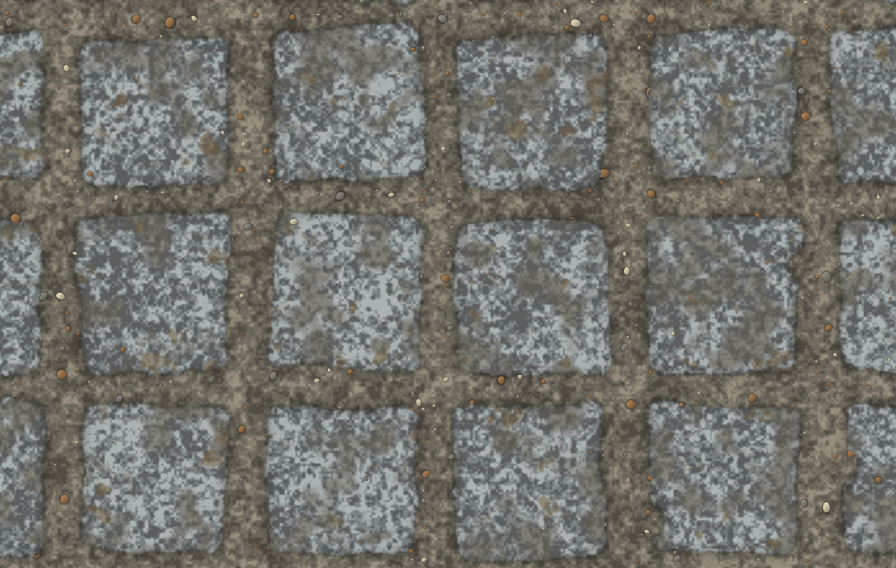
A Shadertoy shader for this texture:

```glsl
// Layout, in canvas heights
const vec2 PITCH = vec2(0.3335, 0.3275);
const vec2 FIRST_CENTRE = vec2(0.272, 0.156);
const vec2 HALF_SIZE = vec2(0.129, 0.132);
const float CORNER = 0.022;
const float SHIFT = 0.008;
const float SIZE_SPREAD = 0.006;
const float TILT = 0.045;
const float EDGE_WOBBLE = 0.014;
const float CHIP_CHANCE = 0.4;
const float GRAIN_SCALE = 105.0;

// Colours
const vec3 STONE_DARK = vec3(0.36, 0.37, 0.37);
const vec3 STONE_MID = vec3(0.49, 0.515, 0.52);
const vec3 STONE_LIGHT = vec3(0.67, 0.70, 0.70);
const vec3 STAIN = vec3(0.41, 0.40, 0.36);
const vec3 RUST = vec3(0.45, 0.36, 0.23);
const vec3 MORTAR_DARK = vec3(0.32, 0.30, 0.26);
const vec3 MORTAR_MID = vec3(0.44, 0.42, 0.37);
const vec3 MORTAR_LIGHT = vec3(0.60, 0.57, 0.50);
const vec3 PEBBLE_TAN = vec3(0.62, 0.46, 0.30);
const vec3 PEBBLE_GREY = vec3(0.52, 0.51, 0.48);
const vec3 PEBBLE_CREAM = vec3(0.82, 0.78, 0.66);
const vec3 TWIG = vec3(0.66, 0.60, 0.47);

vec3 hash3(vec2 p) {
    vec3 q = fract(p.xyx * vec3(0.1031, 0.1030, 0.0973));
    q += dot(q, q.yxz + 33.33);
    return fract((q.xxy + q.yzz) * q.zyx);
}

float noise(vec2 p) {
    vec2 i = floor(p), f = fract(p);
    f = f * f * (3.0 - 2.0 * f);
    return mix(mix(hash3(i).x, hash3(i + vec2(1, 0)).x, f.x),
               mix(hash3(i + vec2(0, 1)).x, hash3(i + vec2(1, 1)).x, f.x), f.y);
}

float fbm(vec2 p) {
    float sum = 0.0, amp = 0.533;
    for (int i = 0; i < 4; i++) {
        sum += amp * noise(p);
        p = mat2(1.6, 1.2, -1.2, 1.6) * p + 17.3;
        amp *= 0.5;
    }
    return sum;
}

vec3 ramp(vec3 dark, vec3 mid, vec3 light, float t) {
    return mix(mix(dark, mid, smoothstep(0.0, 0.5, t)), light, smoothstep(0.5, 1.0, t));
}

// Signed distance to the worn sett in this cell
float settDistance(vec2 p, vec2 id) {
    vec3 r = hash3(id + 41.0), s = hash3(id + 87.0);
    vec2 q = p - FIRST_CENTRE - id * PITCH - (r.xy - 0.5) * 2.0 * SHIFT;
    float a = (r.z - 0.5) * 2.0 * TILT;
    q = mat2(cos(a), sin(a), -sin(a), cos(a)) * q;
    vec2 size = HALF_SIZE + (s.xy - 0.5) * 2.0 * SIZE_SPREAD;
    size.x += q.y * (s.z - 0.5) * 0.08;
    vec2 b = abs(q) - size + CORNER;
    float d = length(max(b, 0.0)) + min(max(b.x, b.y), 0.0) - CORNER;
    d += (noise(p * 17.0) - 0.5) * EDGE_WOBBLE + (fbm(p * 60.0) - 0.5) * 0.010;
    // Broken bite on one side of some setts
    vec3 c = hash3(id + 133.0);
    vec2 bite = vec2(c.x < 0.5 ? -size.x : size.x, (c.y - 0.5) * 1.4 * size.y);
    float chip = 0.022 - length((q - bite) * vec2(1.0, 0.7)) + (noise(p * 45.0) - 0.5) * 0.012;
    return c.z < CHIP_CHANCE ? max(d, chip) : d;
}

// Loose stones, one at most per cell, with a soft shadow and a lit top
void addPebbles(inout vec3 col, vec2 p, float cell, float chance, float px) {
    vec2 id = floor(p / cell);
    vec3 r = hash3(id + cell * 900.0), s = hash3(id + 211.0);
    if (r.z > chance) return;
    float radius = cell * mix(0.09, 0.20, s.x * s.x);
    vec2 q = p - (id + 0.3 + 0.4 * r.xy) * cell;
    float a = s.y * 6.2832;
    vec2 e = mat2(cos(a), sin(a), -sin(a), cos(a)) * q * vec2(1.0, 1.0 + 0.5 * s.z);
    float d = length(e) - radius * (0.85 + 0.3 * noise(q / radius + id));
    vec3 tone = s.z < 0.4 ? PEBBLE_TAN : s.z < 0.72 ? PEBBLE_GREY : PEBBLE_CREAM;
    tone *= 0.92 + 0.16 * clamp((q.y - q.x) / radius, -1.0, 1.0);
    col *= 1.0 - 0.35 * smoothstep(radius * 0.6, 0.0, d);
    col = mix(col, tone, smoothstep(px, -px, d));
}

void addTwig(inout vec3 col, vec2 p, float px) {
    vec2 id = floor(p / 0.2);
    vec3 r = hash3(id + 305.0);
    if (r.z > 0.3) return;
    vec2 q = p - (id + 0.3 + 0.4 * r.xy) * 0.2;
    float a = r.z * 60.0;
    vec2 dir = vec2(cos(a), sin(a));
    q += vec2(-dir.y, dir.x) * dot(q, q) * 5.0;
    float d = length(q - dir * clamp(dot(q, dir), -0.02, 0.02)) - 0.0009;
    col = mix(col, TWIG, 0.75 * smoothstep(px, -px, d));
}

void mainImage(out vec4 fragColor, in vec2 fragCoord) {
    float px = 1.0 / iResolution.y;
    vec2 p = fragCoord * px;
    vec2 id = floor((p - FIRST_CENTRE) / PITCH + 0.5);
    float d = settDistance(p, id);
    float sett = smoothstep(0.002 + px, -0.002 - px, d);
    float grain = 0.6 * noise(p * GRAIN_SCALE) + 0.4 * noise(p * GRAIN_SCALE * 2.1 + 9.0);
    float mottle = fbm(p * 13.0 + 5.0);

    // Gritty mortar, darkest where it meets the setts
    float grit = 0.5 * grain + 0.3 * fbm(p * 38.0 + 70.0) + 0.2 * mottle;
    vec3 mortar = ramp(MORTAR_DARK, MORTAR_MID, MORTAR_LIGHT, smoothstep(0.25, 0.76, grit));
    mortar *= 1.0 - 0.33 * exp(-max(d, 0.0) / 0.008);

    // Speckled granite with dirt, rust and a worn rim
    float fleck = grain + (mottle - 0.5) * 0.35 + (hash3(id + 19.0).x - 0.5) * 0.06;
    vec3 stone = ramp(STONE_DARK, STONE_MID, STONE_LIGHT, smoothstep(0.2, 0.8, fleck));
    float dirt = smoothstep(0.50, 0.68, fbm(p * 18.0 + 140.0) + 0.08 * (grain - 0.5));
    stone = mix(stone, STAIN * (0.8 + 0.4 * grain), 0.75 * dirt);
    stone = mix(stone, RUST, 0.5 * smoothstep(0.70, 0.78, fbm(p * 22.0 + 260.0)));
    stone *= 1.0 - 0.22 * exp(min(d, 0.0) / 0.007);

    vec3 col = mix(mortar, stone, sett);
    addPebbles(col, p, 0.021, mix(0.14, 0.01, sett), px);
    addPebbles(col, p, 0.045, mix(0.27, 0.015, sett), px);
    addTwig(col, p, px);
    fragColor = vec4(col, 1.0);
}
```
